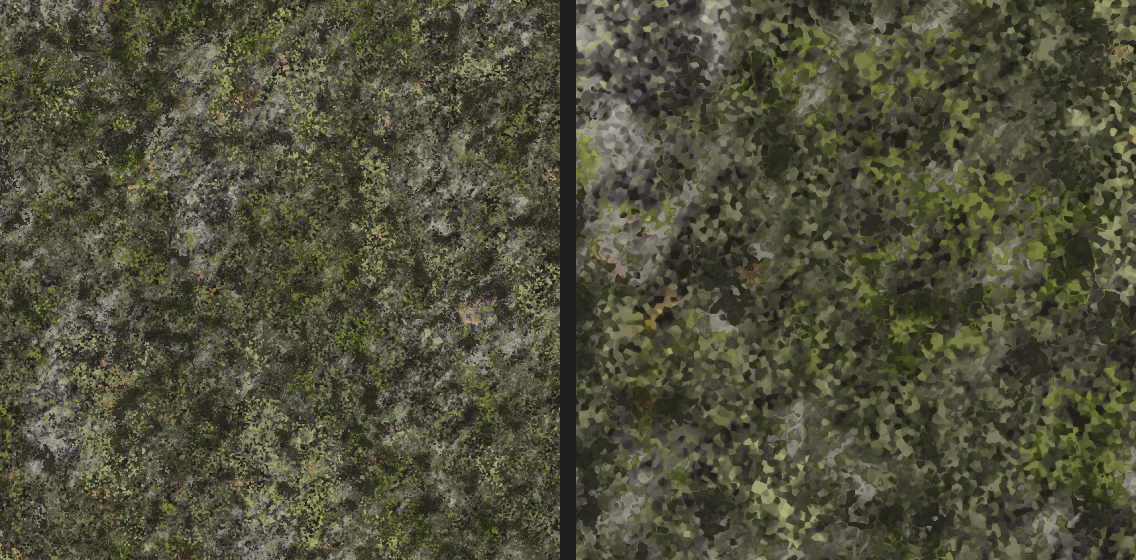
Left, the full canvas; right, a detail of the centre.
A three.js fragment shader for this texture:

```glsl
// Weathered grey rock overgrown with speckled moss, pale flakes and yellow lichen.
varying vec2 vUv;

#define PATCH_SCALE 5.5
#define CLUMP_SCALE 42.0
#define STREAK_SCALE vec2(20.0, 52.0)
#define STREAK_ANGLE 0.85
#define GRAIN_SCALE 275.0
#define GRAIN_CONTRAST 1.3
#define MOSS_LEVEL 0.50
#define FLAKE_LEVEL 0.66
#define PIT_LEVEL 0.66
#define LICHEN_LEVEL 0.72

const vec3 ROCK_DARK = vec3(0.13, 0.12, 0.105);
const vec3 ROCK_MID = vec3(0.36, 0.35, 0.30);
const vec3 ROCK_LIGHT = vec3(0.64, 0.63, 0.56);
const vec3 MOSS_DARK = vec3(0.10, 0.10, 0.07);
const vec3 MOSS_MID = vec3(0.26, 0.265, 0.185);
const vec3 MOSS_LIGHT = vec3(0.48, 0.48, 0.36);
const vec3 FLAKE = vec3(0.61, 0.60, 0.55);
const vec3 LICHEN = vec3(0.51, 0.52, 0.35);
const vec3 PIT = vec3(0.12, 0.115, 0.09);

vec2 hash2(vec2 p) {
  vec3 q = fract(p.xyx * vec3(0.1031, 0.1030, 0.0973));
  q += dot(q, q.yzx + 33.33);
  return fract((q.xx + q.yz) * q.zy);
}

mat2 rotation(float angle) {
  float c = cos(angle), s = sin(angle);
  return mat2(c, -s, s, c);
}

float valueNoise(vec2 p) {
  vec2 i = floor(p), f = fract(p);
  vec2 u = f * f * (3.0 - 2.0 * f);
  float low = mix(hash2(i).x, hash2(i + vec2(1.0, 0.0)).x, u.x);
  float high = mix(hash2(i + vec2(0.0, 1.0)).x, hash2(i + 1.0).x, u.x);
  return mix(low, high, u.y);
}

// Five octaves, centred on 0.5
float layered(vec2 p) {
  float sum = 0.0, total = 0.0, weight = 1.0;
  for (int octave = 0; octave < 5; octave++) {
    sum += weight * valueNoise(p);
    total += weight;
    weight *= 0.6;
    p = p * 2.03 + vec2(17.3, 9.1);
  }
  return sum / total;
}

// Cellular noise: one random tone per cell, blended softly at the borders
float grains(vec2 p) {
  vec2 cell = floor(p);
  float sum = 0.0, total = 0.0;
  for (int y = -1; y <= 1; y++) {
    for (int x = -1; x <= 1; x++) {
      vec2 id = cell + vec2(float(x), float(y));
      vec2 offset = id + hash2(id) - p;
      float weight = exp(-14.0 * dot(offset, offset));
      sum += weight * hash2(id + 71.0).y;
      total += weight;
    }
  }
  return sum / total;
}

vec3 ramp(vec3 dark, vec3 mid, vec3 light, float tone) {
  vec3 lower = mix(dark, mid, clamp(2.0 * tone, 0.0, 1.0));
  return mix(lower, light, clamp(2.0 * tone - 1.0, 0.0, 1.0));
}

float mask(float level, float softness, float value) {
  return smoothstep(level - softness, level + softness, value);
}

void main() {
  // Slightly ragged coordinates for the larger shapes
  vec2 wobble = vec2(valueNoise(vUv * 24.0), valueNoise(vUv * 24.0 + 40.0)) - 0.5;
  vec2 p = vUv + 0.01 * wobble + 3.0;
  vec2 along = rotation(STREAK_ANGLE) * p;

  // Grain and shape fields, each centred on zero
  float fine = grains(vUv * GRAIN_SCALE) - 0.5;
  float coarse = grains(vUv * GRAIN_SCALE * 0.45 + 30.0) - 0.5;
  float grain = 0.65 * fine + 0.35 * coarse;
  float broad = layered(p * PATCH_SCALE * vec2(1.2, 0.9) + 50.0) - 0.5;
  float patches = layered(p * PATCH_SCALE * vec2(1.2, 0.9)) - 0.5;
  float clump = layered(p * CLUMP_SCALE) - 0.5;
  float streak = layered(along * STREAK_SCALE) - 0.5;

  // Rock with diagonal streaks, khaki to faintly violet grey
  float rockTone = 0.5 + 1.3 * streak + 0.3 * broad + 0.75 * GRAIN_CONTRAST * grain;
  vec3 rock = ramp(ROCK_DARK, ROCK_MID, ROCK_LIGHT, rockTone);
  rock *= mix(vec3(1.0, 1.0, 0.95), vec3(1.0, 0.97, 1.06), mask(0.06, 0.1, broad));
  float flakes = mask(FLAKE_LEVEL, 0.06, 0.5 + streak + 0.4 * coarse + 0.4 * broad);
  rock = mix(rock, FLAKE * (1.0 + 0.6 * grain), 0.7 * flakes);

  // Moss in dark and bright crumbs
  float mossTone = 0.5 + 0.8 * clump + 1.15 * GRAIN_CONTRAST * grain;
  vec3 moss = ramp(MOSS_DARK, MOSS_MID, MOSS_LIGHT, mossTone);
  float vivid = mask(0.62, 0.1, layered(p * 13.0 + 80.0) + 0.2 * coarse);
  moss *= mix(vec3(1.0), vec3(0.98, 1.04, 0.68), vivid);
  float cover = 0.5 + 0.75 * patches + 0.7 * clump + 0.5 * grain - 0.25 * broad;
  vec3 color = mix(rock, moss, mask(MOSS_LEVEL, 0.06, cover));

  // Lichen, rusty stains and pits
  float lichen = layered(p * vec2(9.0, 6.0) + 120.0) + 0.4 * grain;
  color = mix(color, LICHEN * (1.0 + 1.2 * grain), 0.6 * mask(LICHEN_LEVEL, 0.05, lichen));
  float rust = mask(0.76, 0.06, layered(p * 16.0 + 160.0) + 0.2 * coarse);
  color *= mix(vec3(1.0), vec3(1.1, 0.95, 0.9), rust);
  float pits = layered(p * CLUMP_SCALE * 0.8 + 200.0) + 0.4 * grain;
  color = mix(color, PIT, 0.8 * mask(PIT_LEVEL, 0.04, pits));

  gl_FragColor = vec4(color, 1.0);
}
```
